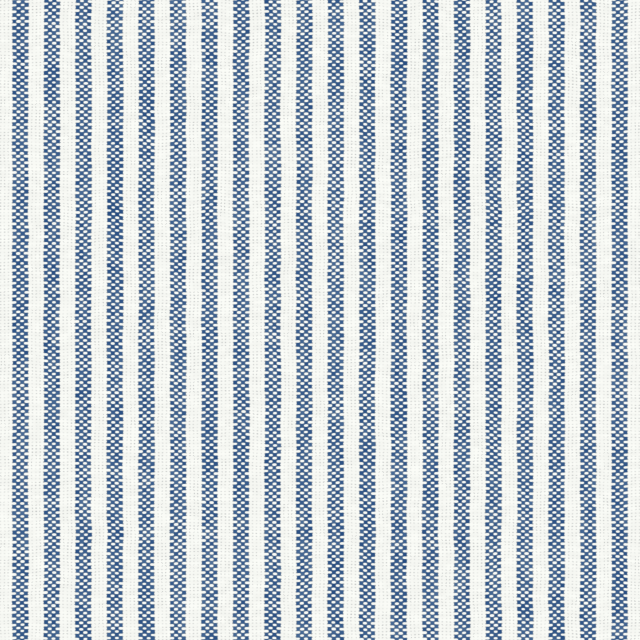
A Shadertoy shader for this texture:

```glsl
// Plain-woven cotton with narrow vertical blue stripes on off-white.
// Coordinates are counted in threads: blue warp forms a soft net around oval
// white weft floats, with pinholes at the crossings and uneven dye in the yarn.

const float PI = 3.14159265;
const float STRIPES = 20.29;           // stripe repeats across the canvas
const float FIRST_CENTRE = 0.0318;     // centre of the leftmost stripe
const float THREADS = 8.0;             // warp threads in one repeat
const float PICKS = 198.0;             // weft threads down the canvas
const float HALF_STRIPE = 1.95;        // half the stripe width, in threads
const int SAMPLES = 4;                 // antialiasing grid per side

const vec3 COTTON = vec3(0.972, 0.978, 0.958);
const vec3 PINHOLE = vec3(0.68, 0.69, 0.69);
const vec3 DEEP_BLUE = vec3(0.14, 0.29, 0.50);
const vec3 WORN_BLUE = vec3(0.31, 0.44, 0.60);

float hash(vec2 p) {
    vec3 q = fract(vec3(p.xyx) * 0.1031);
    q += dot(q, q.yzx + 33.33);
    return fract((q.x + q.y) * q.z);
}

float noise(vec2 p) {
    vec2 i = floor(p);
    vec2 f = fract(p);
    f = f * f * (3.0 - 2.0 * f);
    float low = mix(hash(i), hash(i + vec2(1.0, 0.0)), f.x);
    float high = mix(hash(i + vec2(0.0, 1.0)), hash(i + vec2(1.0, 1.0)), f.x);
    return mix(low, high, f.y);
}

// Canvas position to (warp, weft) thread position, with slight yarn drift.
vec2 threadPosition(vec2 uv) {
    vec2 t = vec2((uv.x - FIRST_CENTRE) * STRIPES * THREADS, uv.y * PICKS);
    t.x += 0.3 * (noise(uv * vec2(20.0, 30.0)) - 0.5);
    t.y += 0.9 * (noise(uv * vec2(24.0, 9.0) + 50.0) - 0.5);
    return t;
}

// Stripe coverage; its edges step in and out as outer threads surface and dive.
float stripeMask(vec2 t) {
    float x = mod(t.x + 0.5 * THREADS, THREADS) - 0.5 * THREADS;
    float edge = HALF_STRIPE + 0.25 * sign(x) * sin(PI * t.y);
    return smoothstep(-0.3, 0.3, edge - abs(x));
}

// Small openings at the corners between threads.
float pinhole(vec2 t) {
    float corner = cos(PI * t.x) * cos(PI * t.y);
    return corner * corner * corner * corner;
}

// Positive where the weft floats over; the floats are wider than tall.
float weave(vec2 t) {
    return sin(PI * t.x) * sin(PI * t.y) - 0.2 * cos(2.0 * PI * t.y);
}

vec3 fabric(vec2 uv) {
    vec2 t = threadPosition(uv);
    float grain = hash(floor(t) + 300.0);
    float slub = noise(t * vec2(0.45, 0.9) + 700.0);

    // White ground with shaded crossings and faint slub.
    vec3 cloth = COTTON * (0.985 + 0.03 * slub);
    cloth = mix(cloth, PINHOLE, pinhole(t) * (0.15 + 0.75 * grain * grain));

    // Dyed warp, worn unevenly along its length.
    float wear = noise(vec2(floor(t.x) + 200.0, uv.y * 60.0));
    float fade = noise(uv * vec2(STRIPES, 8.0) + 90.0);
    vec3 blue = mix(DEEP_BLUE, WORN_BLUE, 0.75 * wear + 0.25 * fade);
    float bias = 0.45 * (slub - 0.5) + 0.08 * (fade - 0.5);
    float ink = 1.0 - smoothstep(-0.5, 0.6, weave(t) + bias);
    ink *= stripeMask(t);

    // Soft grey shadow where the two yarns meet.
    float shadow = 4.0 * ink * (1.0 - ink);
    return mix(cloth, blue, ink) * (1.0 - shadow * vec3(0.06, 0.09, 0.11));
}

void mainImage(out vec4 fragColor, in vec2 fragCoord) {
    vec3 total = vec3(0.0);
    for (int j = 0; j < SAMPLES; j++) {
        for (int i = 0; i < SAMPLES; i++) {
            vec2 offset = (vec2(i, j) + 0.5) / float(SAMPLES) - 0.5;
            total += fabric((fragCoord + offset) / iResolution.xy);
        }
    }
    fragColor = vec4(total / float(SAMPLES * SAMPLES), 1.0);
}
```
